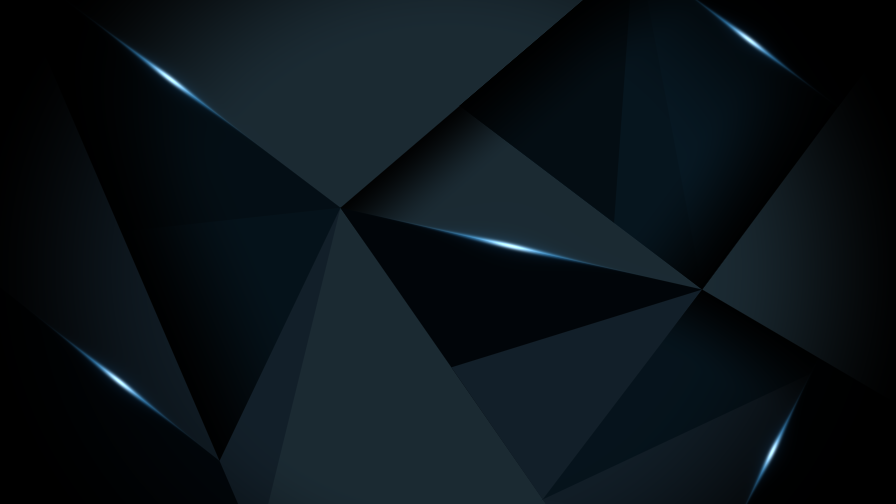
This background is drawn by a Shadertoy shader. Its source:

```glsl
// Dark folded polygon panels with soft shadows and glinting blue edges.

// Signed distance to the line a-b, positive on its left.
float side(vec2 p, vec2 a, vec2 b) {
    vec2 dir = normalize(b - a), q = p - a;
    return dir.x * q.y - dir.y * q.x;
}

// Positive inside the angle at apex, counterclockwise from a to b.
float wedge(vec2 p, vec2 apex, vec2 a, vec2 b) {
    return min(side(p, apex, a), -side(p, apex, b));
}

// Lay a facet over the colour below, with a smooth edge.
vec3 paint(vec3 below, vec3 facet, float dist, float pixel) {
    return mix(below, facet, smoothstep(-pixel, pixel, dist));
}

// Shadow cast by an edge, fading out over the given reach.
float shade(float dist, float reach) {
    return smoothstep(-0.15 * reach, reach, dist);
}

// Tapered streak of light at fraction t of the edge a-b.
vec3 glint(vec2 p, vec2 a, vec2 b, float t, float reach) {
    float along = dot(p - mix(a, b, t), normalize(b - a)) / reach;
    float across = abs(side(p, a, b));
    float taper = exp(-along * along);
    float core = exp(-pow(across / (0.012 + 0.035 * taper), 2.0));
    float halo = exp(-across / (0.03 + 0.06 * taper));
    float hot = exp(-9.0 * along * along);
    return taper * (vec3(0.16, 0.38, 0.52) * core + vec3(0.03, 0.13, 0.22) * halo)
         + hot * core * vec3(0.6, 0.5, 0.42);
}

void mainImage(out vec4 fragColor, in vec2 fragCoord) {
    // The canvas spans 16 by 9 units.
    vec2 p = fragCoord / iResolution.xy * vec2(16.0, 9.0);
    float pixel = 6.5 / iResolution.y;

    // Corners where the folds meet
    vec2 hub = vec2(6.08, 5.29), rightHub = vec2(12.54, 3.83);
    vec2 topFold = vec2(10.42, 9.0), topLeft = vec2(1.5, 8.75);
    vec2 leftTop = vec2(0.83, 7.96), leftFoot = vec2(3.92, 0.77);
    vec2 leftEdge = vec2(0.42, 3.54), baseFold = vec2(4.79, 0.0);
    vec2 keel = vec2(8.06, 2.44), keelFoot = vec2(9.69, 0.08);
    vec2 lowRight = vec2(14.48, 2.33), lowFoot = vec2(13.33, 0.0);
    vec2 farLow = vec2(16.0, 1.8), farHigh = vec2(15.3, 7.54);
    vec2 ridge = vec2(8.33, 7.02);
    vec2 cornerA = vec2(12.44, 9.0), cornerB = vec2(14.58, 7.38);

    // Facet colours
    vec3 slate = vec3(0.105, 0.165, 0.198);
    vec3 steel = vec3(0.072, 0.122, 0.160);
    vec3 navy = vec3(0.022, 0.075, 0.108);
    vec3 ink = vec3(0.004, 0.020, 0.034);

    // Distances from the edges that cast shadows
    float underTop = side(p, topFold, hub);
    float leftWest = side(p, leftFoot, leftTop);
    float underRight = -side(p, rightHub, farLow);

    // Facets around the central hub
    vec3 col = slate;
    col = paint(col, slate, wedge(p, hub, topLeft, keel), pixel);
    col = paint(col, steel, wedge(p, hub, topLeft, baseFold), pixel);
    float lowerFacet = smoothstep(-pixel, pixel, side(p, hub, vec2(2.5, 4.9)));
    vec3 leftNavy = navy * mix(0.75, 0.95, lowerFacet) * shade(-leftWest, 2.2);
    col = paint(col, leftNavy, wedge(p, hub, topLeft, leftFoot), pixel);
    col = paint(col, slate * shade(underTop, 1.2), wedge(p, hub, keel, topFold), pixel);
    col = paint(col, ink, wedge(p, hub, keel, rightHub), pixel);

    // Left panels
    col = paint(col, steel * 0.9, leftWest, pixel);
    vec2 belowFoot = 2.0 * leftFoot - leftTop;
    col = paint(col, ink * 1.3, wedge(p, leftFoot, leftEdge, belowFoot), pixel);

    // Lower right facets
    float lowShade = shade(underRight, 1.3);
    col = paint(col, steel, wedge(p, keel, keelFoot, rightHub), pixel);
    col = paint(col, steel * 0.95 * lowShade,
                wedge(p, keelFoot, vec2(16.0, -1.0), rightHub), pixel);
    col = paint(col, navy * lowShade, wedge(p, keelFoot, lowRight, rightHub), pixel);
    col = paint(col, ink * 0.6, side(p, lowRight, lowFoot), pixel);

    // Right panel
    col = paint(col, slate, wedge(p, rightHub, farLow, farHigh), pixel);

    // Upper right facets
    float upper = min(wedge(p, rightHub, farHigh, ridge), underTop);
    float upperShade = shade(underTop, 1.5) * shade(side(p, farHigh, rightHub) * -1.0, 0.01);
    upperShade = shade(underTop, 1.5) * shade(side(p, rightHub, farHigh), 1.7);
    col = paint(col, navy * 1.25 * upperShade, upper, pixel);
    float strip = side(p, rightHub, vec2(11.56, 9.0));
    col = paint(col, navy * 1.1 * upperShade, min(upper, strip), pixel);
    float inner = side(p, vec2(11.0, 5.5), vec2(11.25, 9.0));
    col = paint(col, navy * 0.7 * upperShade, min(upper, inner), pixel);
    col = paint(col, ink * 0.6, min(upper, side(p, cornerA, cornerB)), pixel);

    // Darkened border
    float radius = length((p - vec2(8.0, 4.2)) / vec2(8.2, 7.5));
    col *= 1.0 - smoothstep(0.55, 1.05, radius);

    // Light on the edges
    col += glint(p, topLeft, hub, 0.335, 1.0);
    col += glint(p, hub, rightHub, 0.47, 1.25);
    col += glint(p, leftEdge, leftFoot, 0.49, 0.95);
    col += glint(p, cornerA, cornerB, 0.44, 0.85);
    col += glint(p, lowFoot, lowRight, 0.40, 0.75);

    fragColor = vec4(col, 1.0);
}
```
